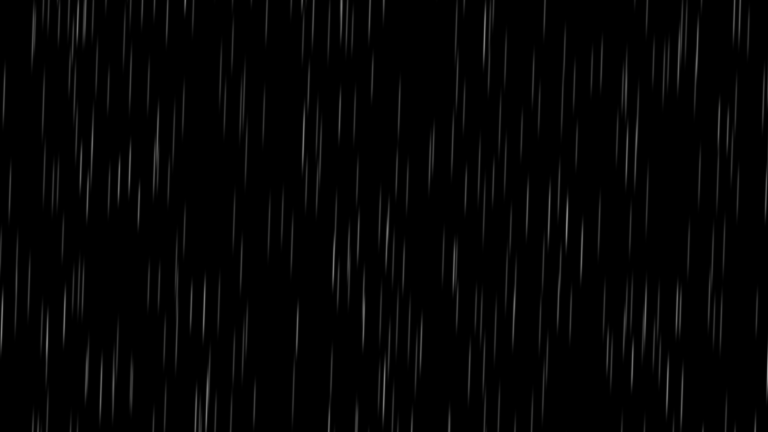
Reproduce this pattern procedurally as a Shadertoy shader.

```glsl
#define LAYERS 4
#define COLUMN_WIDTH 0.03
#define CELL_HEIGHT 0.36
#define DENSITY 0.38
#define SLANT 0.032
#define HALF_WIDTH 0.0022
#define MIN_LENGTH 0.14
#define MAX_LENGTH 0.21
#define DIM_LEVEL 0.20
#define BRIGHT_LEVEL 0.50

const vec3 SKY_COLOR = vec3(0.0);
const vec3 RAIN_COLOR = vec3(1.0, 1.0, 0.99);

// Four random values from 0 to 1 for a cell and a layer
vec4 hash4(vec3 cell) {
    vec4 q = fract(cell.xyzx * vec4(0.1031, 0.1030, 0.0973, 0.1099));
    q += dot(q, q.wzxy + 33.33);
    return fract((q.xxyz + q.yzzw) * q.zywx);
}

// One layer of streaks, at most one in each cell of a staggered grid
float rainLayer(vec2 p, float layer, float halfWidth) {
    vec4 shift = hash4(vec3(layer, 17.0, 5.0));
    p += shift.xy * vec2(COLUMN_WIDTH, CELL_HEIGHT);

    float column = floor(p.x / COLUMN_WIDTH);
    p.y += hash4(vec3(column, 91.0, layer)).x * CELL_HEIGHT;
    float row = floor(p.y / CELL_HEIGHT);
    vec2 local = p - vec2(column, row) * vec2(COLUMN_WIDTH, CELL_HEIGHT);

    // Place the streak so that it stays inside its cell
    vec4 rnd = hash4(vec3(column, row, layer + 3.0));
    vec4 look = hash4(vec3(row, column, layer + 41.0));
    float halfLength = 0.5 * mix(MIN_LENGTH, MAX_LENGTH, rnd.y);
    vec2 center = vec2(mix(0.18, 0.82, rnd.z) * COLUMN_WIDTH,
                       mix(halfLength, CELL_HEIGHT - halfLength, rnd.w));
    vec2 d = (local - center) / vec2(halfWidth, halfLength);

    // Soft sides, tapered ends and mostly dim streaks
    float sides = exp(-d.x * d.x);
    float taper = 1.0 - smoothstep(0.25, 1.0, abs(d.y));
    float level = mix(DIM_LEVEL, BRIGHT_LEVEL, pow(look.x, 4.0));
    return step(rnd.x, DENSITY) * sides * taper * level;
}

void mainImage(out vec4 fragColor, in vec2 fragCoord) {
    vec2 p = fragCoord / iResolution.y;
    p.x -= SLANT * p.y;

    // Keep streaks wide enough to be smooth on small canvases
    float halfWidth = max(HALF_WIDTH, 0.6 / iResolution.y);

    float rain = 0.0;
    for (int i = 0; i < LAYERS; i++) {
        rain += rainLayer(p, float(i) + 1.0, halfWidth);
    }
    fragColor = vec4(mix(SKY_COLOR, RAIN_COLOR, min(rain, 1.0)), 1.0);
}
```
